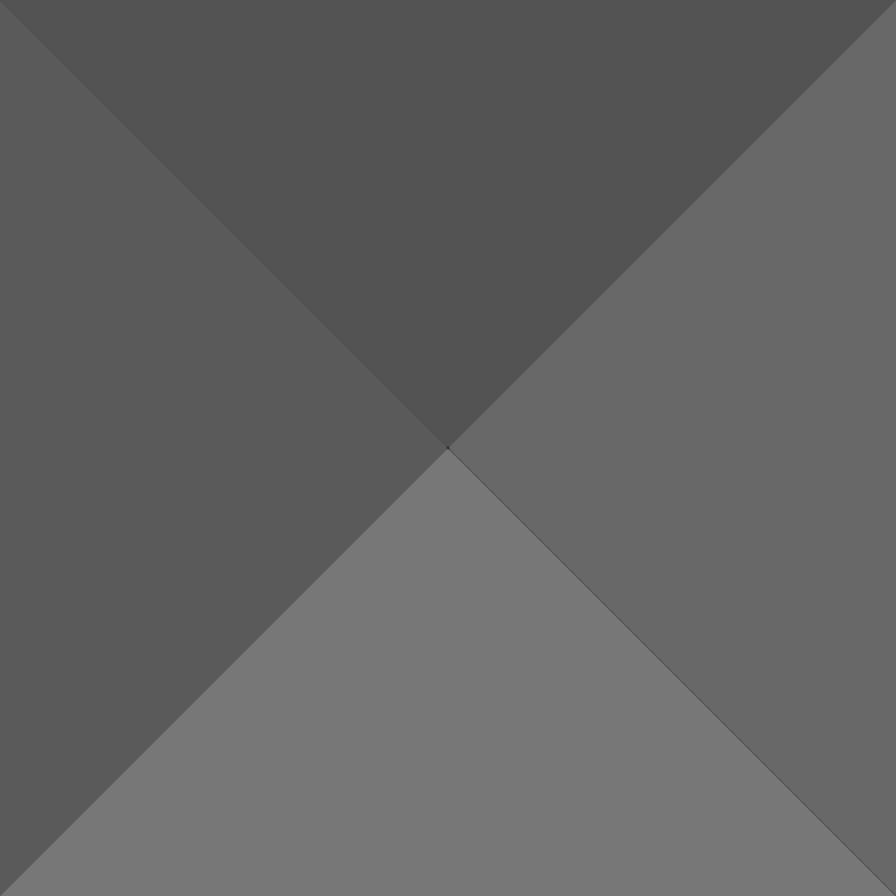
A Shadertoy shader for this background:

```glsl
// Four flat grey triangles that meet at the centre, like a pyramid from above.
// Signed distances to the two diagonals select each face; thin dark seams
// and a small dark apex mark where the faces join.

// Smooth 0-to-1 coverage across an edge at signed distance zero.
float sideOf(float dist, float soft) {
    return smoothstep(-soft, soft, dist);
}

// Thin line that fades out on both sides of an edge.
float seam(float dist) {
    return 1.0 - smoothstep(0.0, 0.0014, abs(dist));
}

void mainImage(out vec4 fragColor, in vec2 fragCoord) {
    vec2 p = fragCoord / iResolution.xy - 0.5;
    float soft = 0.6 / min(iResolution.x, iResolution.y);

    // Signed distances to the rising and falling diagonals
    float rising = (p.x - p.y) * 0.70711;
    float falling = (p.x + p.y) * 0.70711;
    float lowerRight = sideOf(rising, soft);
    float upperRight = sideOf(falling, soft);

    // Face shades: left and top, then bottom and right
    float leftTop = mix(0.353, 0.326, upperRight);
    float bottomRight = mix(0.468, 0.408, upperRight);
    float shade = mix(leftTop, bottomRight, lowerRight);

    // Seams, strongest along the lower right edge
    float fallingStrength = mix(0.07, 0.25, step(0.0, p.x));
    shade *= 1.0 - fallingStrength * seam(falling);
    shade *= 1.0 - 0.06 * seam(rising);

    // Dark apex
    shade *= 1.0 - 0.4 * (1.0 - smoothstep(0.0005, 0.003, length(p)));

    fragColor = vec4(vec3(shade), 1.0);
}
```
